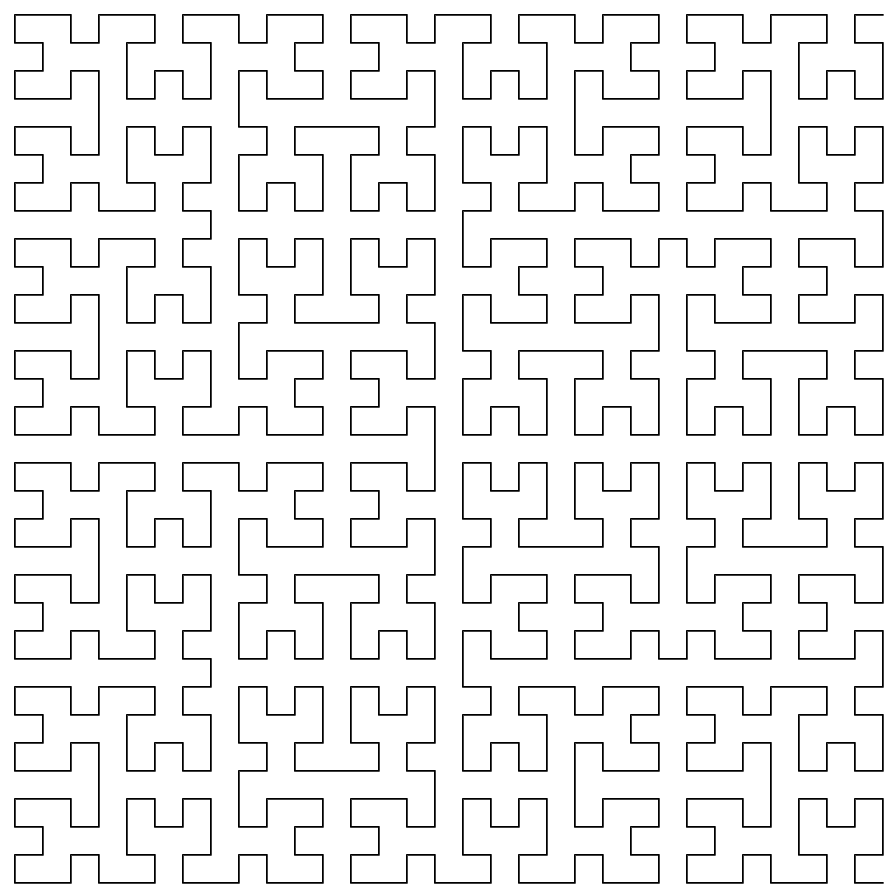
A Shadertoy shader for this pattern:

```glsl
// Draws a fifth-order Hilbert curve as one thin black line on white.

const int ORDER = 5;
const int SIDE = 1 << ORDER;                      // cells across and down
const float LINE_WIDTH = 1.0 / 512.0;             // share of the canvas
const vec2 LINE_SHIFT = vec2(0.5, -0.5) * LINE_WIDTH;
const vec3 PAPER = vec3(1.0);
const vec3 INK = vec3(0.0);

// Position of a cell along a curve that starts and ends on the side y = 0
int hilbertIndex(ivec2 cell, int side) {
    int index = 0;
    for (int s = side / 2; s > 0; s /= 2) {
        int right = (cell.x & s) > 0 ? 1 : 0;
        int upper = (cell.y & s) > 0 ? 1 : 0;
        index += s * s * ((3 * right) ^ upper);
        // Turn the two end quadrants
        if (upper == 0) {
            if (right == 1) cell = side - 1 - cell;
            cell = cell.yx;
        }
    }
    return index;
}

float segmentDistance(vec2 p, vec2 end) {
    float along = clamp(dot(p, end) / dot(end, end), 0.0, 1.0);
    return length(p - along * end);
}

bool insideGrid(ivec2 cell, int side) {
    return all(greaterThanEqual(cell, ivec2(0))) && all(lessThan(cell, ivec2(side)));
}

// Distance, in cells, to the links between this cell and its curve neighbours
float curveDistance(vec2 grid, int side) {
    ivec2 cell = clamp(ivec2(floor(grid)), ivec2(0), ivec2(side - 1));
    vec2 local = grid - vec2(cell) - 0.5;
    int index = hilbertIndex(cell, side);
    float nearest = 1e3;
    ivec2 stepDir = ivec2(1, 0);
    for (int i = 0; i < 4; i++) {
        ivec2 neighbour = cell + stepDir;
        if (insideGrid(neighbour, side) && abs(hilbertIndex(neighbour, side) - index) == 1)
            nearest = min(nearest, segmentDistance(local, vec2(stepDir)));
        stepDir = ivec2(-stepDir.y, stepDir.x);   // quarter turn
    }
    return nearest;
}

void mainImage(out vec4 fragColor, in vec2 fragCoord) {
    float pixel = 1.0 / min(iResolution.x, iResolution.y);
    vec2 uv = fragCoord * pixel - LINE_SHIFT;

    // Quarter turn puts both ends of the curve on the right
    vec2 grid = vec2(uv.y, 1.0 - uv.x) * float(SIDE);
    float dist = curveDistance(grid, SIDE) / float(SIDE);

    // Edge smoothed over one pixel
    float ink = clamp(0.5 + (0.5 * LINE_WIDTH - dist) / pixel, 0.0, 1.0);
    fragColor = vec4(mix(PAPER, INK, ink), 1.0);
}
```
